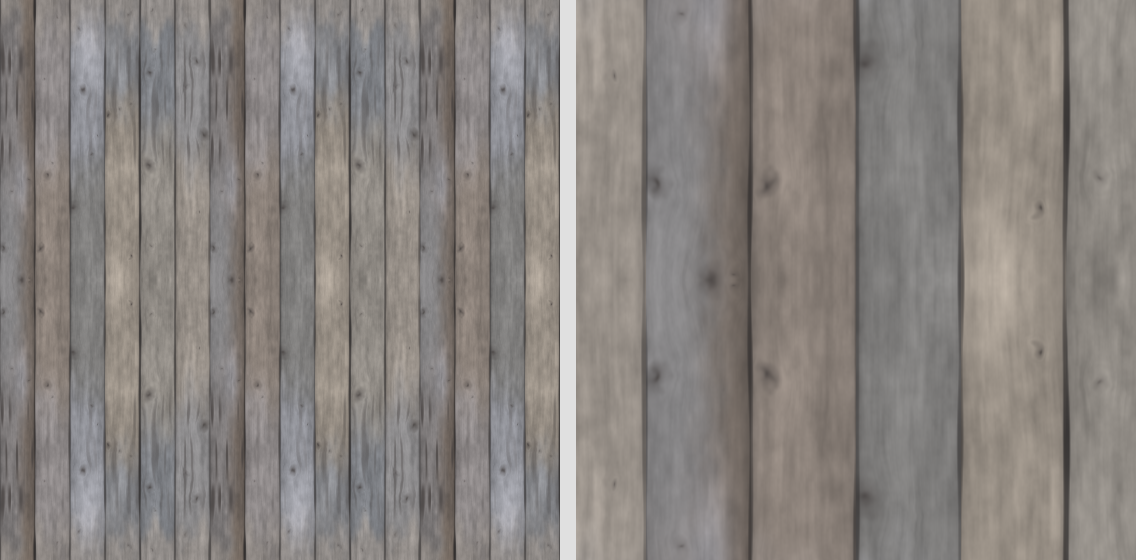
Left: the whole. Right: its middle third, enlarged.
A WebGL 1 fragment shader for this texture:

```glsl
precision highp float;
// Weathered wooden planks: six different boards repeat across the canvas,
// sixteen boards in all, and every board is mirrored about mid height.
// Stretched noise makes grain, stains and cracks; soft discs make knots.
uniform vec2 u_resolution;

const float BOARDS = 16.0;      // boards across the canvas
const float KINDS = 6.0;        // boards in one repeat
const float HALF_LENGTH = 8.0;  // half a board, in board widths
const vec3 GAP_COLOR = vec3(0.17, 0.16, 0.16);
const vec3 KNOT_COLOR = vec3(0.27, 0.25, 0.245);
const vec3 RUST = vec3(0.41, 0.355, 0.31);
const vec3 BLEACHED = vec3(0.67, 0.67, 0.70);

float hash(vec2 p) {
  return fract(sin(dot(p, vec2(127.1, 311.7))) * 43758.5);
}

float noise(vec2 p) {
  vec2 i = floor(p), f = fract(p);
  f = f * f * (3.0 - 2.0 * f);
  return mix(mix(hash(i), hash(i + vec2(1, 0)), f.x),
             mix(hash(i + vec2(0, 1)), hash(i + vec2(1, 1)), f.x), f.y);
}

float fbm(vec2 p) {
  float sum = 0.0, amp = 0.5;
  for (int i = 0; i < 4; i++) {
    sum += amp * noise(p);
    p = p * 2.03 + 7.3;
    amp *= 0.5;
  }
  return sum / 0.94;
}

// Chooses the value that belongs to one kind of board
vec3 pick(float k, vec3 a, vec3 b, vec3 c, vec3 d, vec3 e, vec3 f) {
  return k < 0.5 ? a : k < 1.5 ? b : k < 2.5 ? c : k < 3.5 ? d : k < 4.5 ? e : f;
}

float blob(vec2 p, vec2 center, vec2 size) {
  vec2 d = (p - center) / size;
  return exp(-dot(d, d));
}

// Knot given as x, height and radius: bends the grain, returns darkness
float knot(vec2 p, vec3 k, inout float bend) {
  vec2 d = p - vec2(k.x, k.y * HALF_LENGTH);
  d.y += 0.5 * d.x * (2.0 * hash(k.xy) - 1.0);
  float r = length(d * vec2(1.0, 0.85) + 0.06 * (noise(p * 12.0) - 0.5)) / k.z;
  bend -= 0.7 * d.x * exp(-r * r * 0.12);
  float rings = 0.14 * (0.5 + 0.5 * cos(r * 5.0)) * exp(-r * 0.7);
  return 0.62 * exp(-r * r * 1.3) + rings;
}

// Base colour: warm middle, cool weathered zone, warm ends
vec3 boardColor(float k, vec2 p, float h, float stain) {
  vec3 middle = pick(k, vec3(0.52, 0.515, 0.52), vec3(0.545, 0.505, 0.475),
    vec3(0.515, 0.51, 0.505), vec3(0.605, 0.57, 0.53),
    vec3(0.585, 0.565, 0.54), vec3(0.60, 0.57, 0.54));
  vec3 weathered = pick(k, vec3(0.495, 0.48, 0.48), vec3(0.55, 0.53, 0.53),
    vec3(0.56, 0.565, 0.59), vec3(0.50, 0.505, 0.52),
    vec3(0.505, 0.515, 0.535), vec3(0.535, 0.53, 0.535));
  float start = pick(k, vec3(0.30), vec3(0.42), vec3(0.38),
    vec3(0.60), vec3(0.50), vec3(0.42)).x;
  float edge = h + 0.25 * (stain - 0.5);
  vec3 color = mix(middle, weathered, smoothstep(start - 0.12, start + 0.16, edge));
  return mix(color, vec3(0.57, 0.545, 0.525), 0.8 * smoothstep(0.82, 0.97, edge));
}

// Fine seam between boards that thins out in places, with a soft shadow
float seam(float x, float y, float pixel) {
  float nearest = floor(x + 0.5);
  float id = mod(nearest, KINDS);
  float wobble = 0.035 * (noise(vec2(y * 0.6, id * 9.1)) - 0.5);
  float d = abs(x - nearest - wobble);
  float open = noise(vec2(y * 1.3, id * 5.7 + 3.0));
  float width = 0.006 + 0.022 * open;
  float strength = pick(id, vec3(0.62), vec3(0.95), vec3(0.70),
    vec3(0.72), vec3(0.90), vec3(0.72)).x;
  float soft = 0.5 * pixel + 0.012;
  float line = 1.0 - smoothstep(width - 0.5 * soft, width + 1.5 * soft, d);
  return strength * max(line * mix(0.5, 1.0, open), 0.34 * exp(-d * 17.0));
}

void main() {
  vec2 uv = gl_FragCoord.xy / u_resolution;
  float x = uv.x * BOARDS;
  float kind = mod(floor(x), KINDS);
  float h = abs(uv.y - 0.5) * 2.0;
  vec2 p = vec2(fract(x), h * HALF_LENGTH);
  vec2 seed = vec2(37.0, 11.0) * (kind + 1.0);

  // Two main knots and a few small scattered ones on each board
  float bend = 0.0;
  float dark = knot(p, pick(kind, vec3(0.10, 0.115, 0.09), vec3(0.17, 0.115, 0.08),
    vec3(0.10, 0.26, 0.11), vec3(0.74, 0.083, 0.04),
    vec3(0.27, 0.74, 0.09), vec3(0.62, 0.78, 0.08)), bend);
  dark += knot(p, pick(kind, vec3(0.62, 0.0, 0.10), vec3(0.36, 0.375, 0.09),
    vec3(0.38, 0.68, 0.09), vec3(0.10, 0.59, 0.06),
    vec3(0.25, 0.41, 0.13), vec3(0.85, 0.52, 0.11)), bend);
  for (int i = 0; i < 3; i++) {
    vec2 s = seed + float(i) * 3.7;
    vec3 k = vec3(0.15 + 0.7 * hash(s), hash(s + 1.3), 0.03 + 0.03 * hash(s + 2.9));
    dark += 0.6 * knot(p, k, bend);
  }

  // Stains, grain and pale or rusty patches
  float stain = fbm(p * vec2(2.4, 1.0) + seed);
  vec2 g = vec2(p.x + bend + 0.12 * noise(p * vec2(1.5, 0.5) + seed), p.y);
  float grain = fbm(g * vec2(9.0, 0.9) + seed) - 0.5;
  float fiber = noise(g * vec2(34.0, 3.0) + seed) - 0.5;
  float speck = fbm(p * vec2(9.0, 5.0) + seed) - 0.5;
  vec3 color = boardColor(kind, p, h, stain);
  float first = 1.0 - step(0.5, kind);
  float third = step(1.5, kind) * (1.0 - step(2.5, kind));
  color = mix(color, RUST, first * 0.65 * smoothstep(0.65, 1.2, p.x + 0.6 * stain));
  float pale = first * blob(p, vec2(0.62, 2.8), vec2(0.2, 0.9))
             + third * blob(p, vec2(0.52, 6.8), vec2(0.28, 0.9));
  color = mix(color, BLEACHED, pale * (0.3 + 0.6 * stain));
  color *= 1.01 + 0.26 * (stain - 0.5) + 0.26 * grain + 0.05 * fiber + 0.18 * speck;

  // Long dark cracks in the weathered zone
  float cracked = pick(kind, vec3(0.75), vec3(0.20), vec3(0.20),
    vec3(0.28), vec3(0.32), vec3(0.38)).x;
  float zone = smoothstep(0.34, 0.48, h) * (1.0 - smoothstep(0.80, 0.90, h));
  float crack = smoothstep(0.64, 0.95, noise(g * vec2(9.0, 0.8) + seed + 5.0));
  color = mix(color, KNOT_COLOR, cracked * zone * crack);

  color = mix(color, KNOT_COLOR, clamp(dark, 0.0, 0.8));
  color = mix(color, GAP_COLOR, seam(x, p.y, BOARDS / u_resolution.x));
  gl_FragColor = vec4(color, 1.0);
}
```
